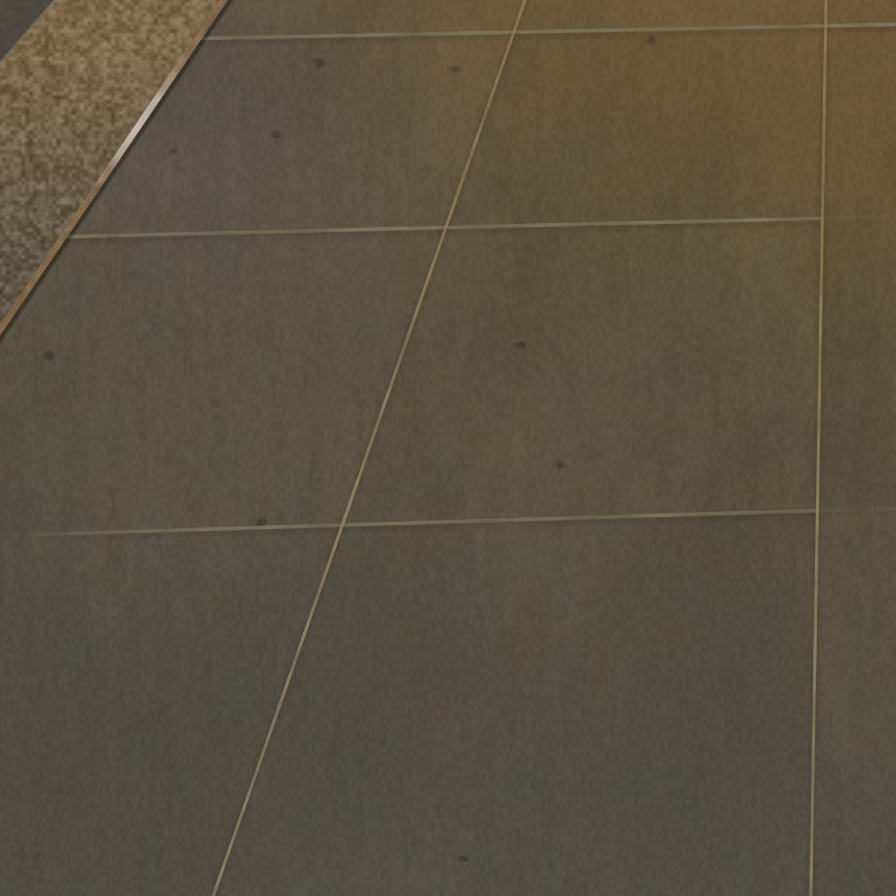
This texture is drawn by a Shadertoy shader. Its source:

```glsl
#define HORIZON 2.015
#define COLUMN_SCALE 0.331
#define ROW_DEPTH 0.1635
#define ROW_START 0.6246
#define ROW_TILT 0.0064
#define JOINT_HALF_WIDTH 0.0017
#define TRIM_HALF_WIDTH 0.0036
#define BAND_LEFT -1.562
#define GRAIN 0.034
#define MOTTLE 0.045

float hash(vec2 p) {
    vec3 q = fract(p.xyx * vec3(0.1031, 0.1030, 0.0973));
    q += dot(q, q.yzx + 33.33);
    return fract((q.x + q.y) * q.z);
}

float noise(vec2 p) {
    vec2 i = floor(p), f = fract(p);
    f = f * f * (3.0 - 2.0 * f);
    return mix(mix(hash(i), hash(i + vec2(1, 0)), f.x),
               mix(hash(i + vec2(0, 1)), hash(i + vec2(1, 1)), f.x), f.y);
}

float fbm(vec2 p) {
    float sum = 0.0, weight = 0.5;
    for (int i = 0; i < 4; i++) {
        sum += weight * noise(p);
        p = p * 2.03 + 17.1;
        weight *= 0.5;
    }
    return sum / 0.9375;
}

float stroke(float dist, float halfWidth, float pixel) {
    return 1.0 - smoothstep(halfWidth - pixel, halfWidth + pixel, abs(dist));
}

// Sparse small dark stains, one candidate per cell
float stains(vec2 p) {
    vec2 cell = floor(p * 9.0);
    vec2 centre = 0.2 + 0.6 * vec2(hash(cell + 3.7), hash(cell + 9.2));
    float dist = length((fract(p * 9.0) - centre) * vec2(1.0, 1.4));
    dist += 0.05 * (noise(p * 140.0) - 0.5);
    return step(0.86, hash(cell + 21.0)) * (1.0 - smoothstep(0.02, 0.08, dist));
}

vec3 slabColor(vec2 uv, vec2 tile) {
    const vec3 cool = vec3(0.325, 0.308, 0.258);
    const vec3 olive = vec3(0.348, 0.317, 0.247);
    const vec3 warm = vec3(0.425, 0.340, 0.222);
    float cloud = fbm(uv * vec2(5.0, 4.0) + tile * 0.7) - 0.5;
    float light = uv.y + 0.28 * (uv.x - 0.5) + 0.15 * cloud;
    vec3 col = mix(cool, olive, smoothstep(0.1, 0.6, light));
    col = mix(col, warm, smoothstep(0.55, 1.12, light));
    // Bluish sheen near the trim
    col = mix(col, vec3(0.33, 0.315, 0.285),
              0.65 * exp(-18.0 * dot(uv - vec2(0.23, 0.87), uv - vec2(0.23, 0.87))));
    float streak = noise(uv * vec2(95.0, 16.0)) - 0.5;
    float grain = noise(uv * vec2(300.0, 190.0)) - 0.5;
    col += MOTTLE * cloud + 0.014 * streak + GRAIN * grain;
    col += 0.012 * (hash(tile + 5.0) - 0.5);
    col += vec3(0.022, 0.0, -0.012) * (fbm(uv * 24.0) - 0.5);
    return col * (1.0 - 0.22 * stains(uv));
}

vec3 bandColor(vec2 uv) {
    vec3 col = mix(vec3(0.37, 0.33, 0.27), vec3(0.49, 0.41, 0.30),
                   smoothstep(0.65, 1.0, uv.y));
    float speckle = 0.6 * noise(uv * 230.0) + 0.4 * noise(uv * 120.0 + 8.0);
    return col + 0.24 * (speckle - 0.5);
}

void mainImage(out vec4 fragColor, in vec2 fragCoord) {
    vec2 uv = fragCoord / iResolution.xy;
    float pixel = 0.75 / min(iResolution.x, iResolution.y);

    // Perspective floor coordinates: joints lie at whole numbers
    float toHorizon = HORIZON - uv.y;
    float spacing = COLUMN_SCALE * toHorizon;
    float column = (uv.x - 0.238 - 0.348 * uv.y) / spacing;
    float row = (1.0 / toHorizon - ROW_START - ROW_TILT * column) / ROW_DEPTH;
    float columnId = round(column), rowId = round(row);

    // Canvas distances to the nearest joints
    float slope = 0.348 - COLUMN_SCALE * columnId;
    float columnDist = (column - columnId) * spacing / sqrt(1.0 + slope * slope);
    float rowDist = (row - rowId) * ROW_DEPTH * toHorizon * toHorizon;

    vec3 col = slabColor(uv, floor(vec2(column, row)));

    // Cross joints, faded by wear
    float wear = 0.45 + 0.75 * fbm(uv * vec2(26.0, 7.0));
    float fade = column > 1.0 ? mix(0.15, 1.0, step(1.5, rowId)) : 0.85;
    fade *= rowId < 0.5 ? smoothstep(-0.02, 0.2, uv.x) : 1.0;
    col *= 1.0 - 0.09 * fade * stroke(rowDist + 0.004, 0.004, 0.004);
    float rowJoint = fade * wear * stroke(rowDist, JOINT_HALF_WIDTH * 1.2, pixel);
    col = mix(col, vec3(0.49, 0.47, 0.365), clamp(rowJoint, 0.0, 1.0));

    // Long joints
    wear = 0.55 + 0.65 * fbm(vec2(columnId * 9.0, uv.y * 38.0));
    col *= 1.0 - 0.08 * stroke(columnDist, 0.005, 0.004);
    float longJoint = wear * stroke(columnDist, JOINT_HALF_WIDTH, pixel);
    col = mix(col, mix(vec3(0.53, 0.50, 0.38), vec3(0.56, 0.46, 0.31), uv.y * uv.y),
              clamp(longJoint, 0.0, 1.0) * step(-0.5, columnId));

    // Rough band and the dark floor beyond it
    float trimDist = (column + 1.0) * spacing * 0.823;
    float bandDist = (column - BAND_LEFT) * spacing * 0.76;
    col = mix(bandColor(uv), col, smoothstep(-pixel, pixel, trimDist));
    vec3 beyond = vec3(0.30, 0.28, 0.25) + GRAIN * (noise(uv * 220.0) - 0.5);
    col = mix(beyond, col, smoothstep(-pixel, pixel, bandDist));
    col = mix(col, vec3(0.50, 0.44, 0.35), 0.6 * stroke(bandDist, 0.0018, pixel));

    // Metal trim with a bright glint
    col *= 1.0 - 0.35 * stroke(trimDist - 0.006, 0.0025, 0.002);
    float glint = exp(-pow((uv.y - 0.865) / 0.055, 2.0));
    vec3 metal = mix(vec3(0.50, 0.39, 0.27), vec3(0.80, 0.75, 0.70), glint);
    metal += 0.12 * (noise(uv * 90.0) - 0.5);
    col = mix(col, metal, 0.9 * stroke(trimDist, TRIM_HALF_WIDTH, pixel));

    fragColor = vec4(clamp(col, 0.0, 1.0), 1.0);
}
```
